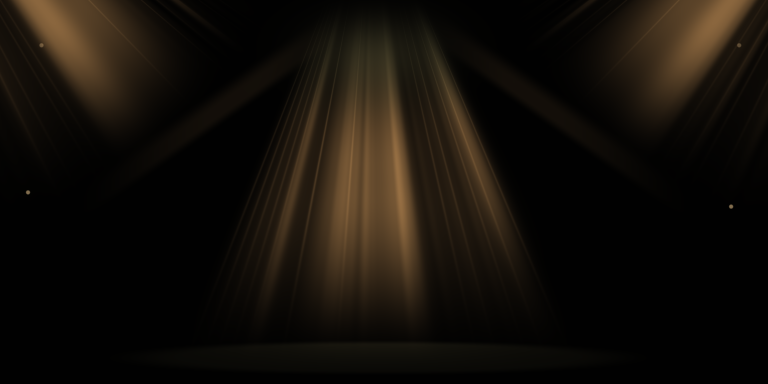
Give the GLSL for this background, as a Shadertoy shader.

```glsl
float hash(float n) {
    n = fract(n * 0.1031);
    n *= n + 33.33;
    return fract(n * (n + n));
}

float noise(float x) {
    float i = floor(x);
    return mix(hash(i), hash(i + 1.0), smoothstep(0.0, 1.0, x - i));
}

float glow(float x, float center, float width) {
    float d = (x - center) / width;
    return exp(-d * d);
}

// Soft plateau between two edges, each with its own blur
float band(float x, float left, float right, float blurL, float blurR) {
    return smoothstep(left - blurL, left + blurL, x)
         * (1.0 - smoothstep(right - blurR, right + blurR, x));
}

float centerBeam(vec2 p) {
    vec2 d = p - vec2(0.968, -0.30);
    float s = d.x / d.y;
    float outer = smoothstep(0.1, 0.34, abs(s));

    // Broad bands of light
    float light = 0.24 * band(s, -0.36, 0.41, 0.07, 0.05);
    light += 0.50 * band(s, -0.145, 0.125, 0.06, 0.025);
    light += 0.24 * glow(s, 0.085, 0.045);
    float shortFade = 1.0 - smoothstep(0.35, 0.78, p.y);
    light += 0.36 * glow(s, 0.375, 0.055) * shortFade;
    light += 0.30 * glow(s, -0.254, 0.017);
    light *= 0.86 + 0.28 * noise(s * 55.0 + 40.0);

    // Hairline rays, denser toward the sides
    float lines = 0.20 * glow(s, -0.074, 0.004) + 0.26 * glow(s, -0.19, 0.004);
    for (int i = 0; i < 5; i++) {
        float n = float(i);
        lines += 0.13 * glow(s, -0.27 - 0.03 * n, 0.004);
        lines += 0.15 * glow(s, 0.21 + 0.052 * n + 0.015 * hash(n + 7.0), 0.004);
    }
    light += lines * (1.0 - 0.5 * smoothstep(0.4, 0.8, p.y));

    float rise = smoothstep(0.0, mix(0.46, 0.34, outer), p.y + 0.02);
    return light * rise * (1.0 - smoothstep(0.5, 0.95, p.y));
}

float sideBeam(vec2 p, float seed) {
    vec2 d = p - vec2(-0.43, -0.682);
    float s = d.x / d.y;
    float reach = length(d);

    // Main shaft with a bright inner edge
    float light = 0.62 * band(s, 0.685, 1.08, 0.045, 0.16);
    light += 0.36 * glow(s, 0.77, 0.075);
    light += 0.17 * band(s, 0.40, 0.69, 0.12, 0.06) * (0.4 + noise(s * 45.0 + seed));
    light += 0.10 * band(s, 1.12, 1.55, 0.1, 0.15) * noise(s * 38.0 + seed);

    // Narrow rays
    light += 0.34 * glow(s, 1.30, 0.018);
    light += 0.12 * (glow(s, 0.97, 0.004) + glow(s, 1.17, 0.004));
    for (int i = 0; i < 4; i++) {
        float n = float(i);
        light += 0.08 * glow(s, 0.48 + 0.05 * n + 0.02 * hash(n + seed), 0.004);
        light += 0.08 * glow(s, 1.23 + 0.08 * n, 0.005);
    }
    return light * (1.0 - smoothstep(0.92, 1.36, reach));
}

// Dim diagonal beam sloping down toward the side
float crossBeam(vec2 p) {
    float d = (p.y - 0.17 - (0.73 - p.x) * 0.70) / 1.22;
    return 0.13 * band(d, -0.028, 0.028, 0.022, 0.014) * band(p.x, 0.38, 0.78, 0.2, 0.12);
}

float dust(vec2 p, vec2 center) {
    return 1.0 - smoothstep(0.003, 0.0075, length(p - center));
}

void mainImage(out vec4 fragColor, in vec2 fragCoord) {
    // Height units, measured down from the top edge
    vec2 p = vec2(fragCoord.x, iResolution.y - fragCoord.y) / iResolution.y;
    float width = iResolution.x / iResolution.y;
    p.x += 1.0 - 0.5 * width;
    vec2 mirrored = vec2(2.0 - p.x, p.y);

    vec3 amber = vec3(0.55, 0.405, 0.245);
    vec3 olive = vec3(0.45, 0.42, 0.27);
    vec3 color = vec3(0.004, 0.004, 0.003);

    // Spotlights
    vec3 centerTint = mix(olive, amber, smoothstep(0.05, 0.36, p.y));
    color += centerTint * centerBeam(p);
    color += amber * (sideBeam(p, 3.0) + sideBeam(mirrored, 19.0));
    color += amber * (crossBeam(p) + crossBeam(mirrored));
    color += olive * 0.20 * glow(p.x, 0.98, 0.16) * glow(p.y, 0.13, 0.09);

    // Stage floor
    vec2 floorPos = (p - vec2(0.985, 0.932)) / vec2(0.68, 0.044);
    float disc = 1.0 - smoothstep(0.75, 1.08, length(floorPos));
    color += olive * disc * (0.06 + 0.12 * glow(floorPos.x, 0.0, 0.6) * (0.5 - 0.5 * floorPos.y));

    // Dust motes
    float motes = dust(p, vec2(0.073, 0.501)) + dust(p, vec2(1.904, 0.538));
    motes += 0.5 * (dust(p, vec2(0.108, 0.118)) + dust(p, vec2(1.925, 0.118)));
    color += vec3(0.5, 0.42, 0.30) * motes;

    fragColor = vec4(min(color, vec3(0.72, 0.54, 0.34)), 1.0);
}
```
